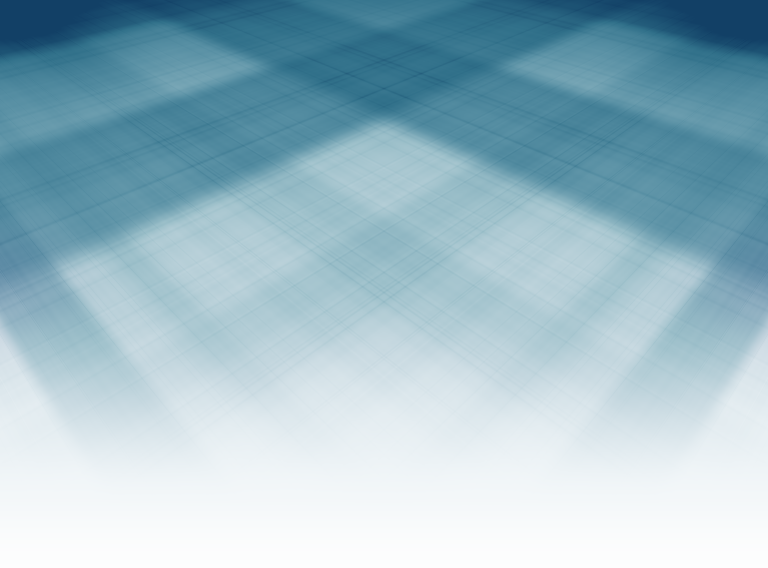
A WebGL 1 fragment shader for this background:

```glsl
precision highp float;
uniform vec2 u_resolution;

const vec3 NAVY  = vec3(0.07, 0.25, 0.40);
const vec3 DEEP  = vec3(0.11, 0.32, 0.45);
const vec3 OCEAN = vec3(0.19, 0.44, 0.54);
const vec3 TEAL  = vec3(0.34, 0.56, 0.64);
const vec3 MIST  = vec3(0.61, 0.75, 0.79);
const vec3 PALE  = vec3(0.78, 0.85, 0.88);
const vec3 FROST = vec3(0.94, 0.96, 0.97);
const vec2 VANISHING = vec2(1.237, -0.345);

float hash(float n) {
  return fract(sin(n * 91.73) * 4375.85);
}

float ramp(float lo, float hi, float v) {
  return clamp((v - lo) / (hi - lo), 0.0, 1.0);
}

// Tone from dark blue to white, with stops at each colour's red value
vec3 palette(float tone) {
  vec3 c = mix(NAVY, DEEP, ramp(0.07, 0.11, tone));
  c = mix(c, OCEAN, ramp(0.11, 0.19, tone));
  c = mix(c, TEAL, ramp(0.19, 0.34, tone));
  c = mix(c, MIST, ramp(0.34, 0.61, tone));
  c = mix(c, PALE, ramp(0.61, 0.78, tone));
  c = mix(c, FROST, ramp(0.78, 0.94, tone));
  return mix(c, vec3(0.995), ramp(0.94, 1.0, tone));
}

// Slope of the ray from a vanishing point; x runs from the centre, y downward
float raySlope(vec2 p, vec2 origin) {
  return (p.y - origin.y) / max(origin.x - p.x, 0.05);
}

float band(float s, float lo, float hi) {
  float soft = 0.038 * s;
  return smoothstep(lo - soft, lo + soft, s) * (1.0 - smoothstep(hi - soft, hi + soft, s));
}

// Broad light bands of one ray family
float beams(float s) {
  float light = 0.92 * band(s, 0.235, 0.322);
  light += band(s, 0.45, 0.585);
  light += 0.68 * band(s, 0.585, 0.71);
  light += 0.85 * band(s, 0.71, 0.97);
  light += 0.50 * band(s, 0.97, 1.06);
  light += 0.75 * band(s, 1.06, 1.245);
  return light + 0.85 * band(s, 1.62, 9.0);
}

// Soft weave made of layered sines
float weave(float s) {
  float u = log(s);
  return 0.5 * sin(u * 47.0 + 1.3) + 0.3 * sin(u * 113.0 + 2.0 * sin(u * 19.0))
       + 0.25 * sin(u * 271.0 + 3.0 * sin(u * 31.0));
}

// Scattered hairlines, one per cell, mostly dark with a few light ones
float hairlines(float s, float pixel) {
  float u = log(s);
  float sum = 0.0;
  for (int i = 0; i < 3; i++) {
    float layer = float(i);
    float cells = 7.0 + 5.0 * layer;
    float x = u * cells + 0.37 * layer;
    float cell = floor(x);
    float seed = hash(cell + 17.0 * layer + 40.0);
    float gap = abs(x - cell - 0.15 - 0.7 * seed) / cells;
    float width = 0.0016 + pixel / s;
    float strength = mix(-1.0, 0.4, hash(seed * 13.0 + layer));
    sum += strength * (1.0 - smoothstep(0.0, width, gap));
  }
  return sum;
}

// Vertical glow, brightest at the floor, with dark upper corners
float backdrop(float x, float y) {
  float upper = 0.08 + 0.6 * y;
  float lower = 0.91 + 0.085 * smoothstep(0.75, 1.0, y);
  float glow = mix(upper, lower, smoothstep(0.5, 0.87, y));
  glow += 0.05 * exp(-x * x / 0.12) * (1.0 - smoothstep(0.1, 0.25, y));
  return glow - 0.10 * smoothstep(0.35, 0.68, x) * (1.0 - smoothstep(0.0, 0.22, y));
}

void main() {
  vec2 p = vec2(gl_FragCoord.x - 0.5 * u_resolution.x,
                u_resolution.y - gl_FragCoord.y) / u_resolution.y;
  float pixel = 1.0 / u_resolution.y;
  float side = abs(p.x);

  // Two mirrored ray families
  float a = raySlope(p, VANISHING);
  float b = raySlope(vec2(-p.x, p.y), VANISHING);

  // Crossed bands, strongest around the middle and weak at the upper sides
  float fade = smoothstep(-0.15, 0.3, p.y) * (1.0 - smoothstep(0.45, 0.9, p.y));
  fade *= 1.0 - 0.4 * smoothstep(0.35, 0.6, side) * (1.0 - smoothstep(0.3, 0.5, p.y));
  float beamA = beams(a);
  float beamB = beams(b);
  float plaid = mix(beamA + beamB, 2.0 * beamA * beamB, 0.4);

  // Fine threads
  float threads = 0.016 * (weave(a) + weave(b));
  threads += 0.034 * (hairlines(a, pixel) + hairlines(b, pixel));

  float tone = backdrop(side, p.y) + fade * (0.2 * plaid + threads);
  vec3 color = palette(clamp(tone, 0.0, 1.0));

  // Faint violet haze at both sides
  vec2 haze = (vec2(side, p.y) - vec2(0.70, 0.50)) / vec2(0.14, 0.10);
  color += vec3(0.03, -0.015, 0.01) * exp(-dot(haze, haze));

  gl_FragColor = vec4(color, 1.0);
}
```
